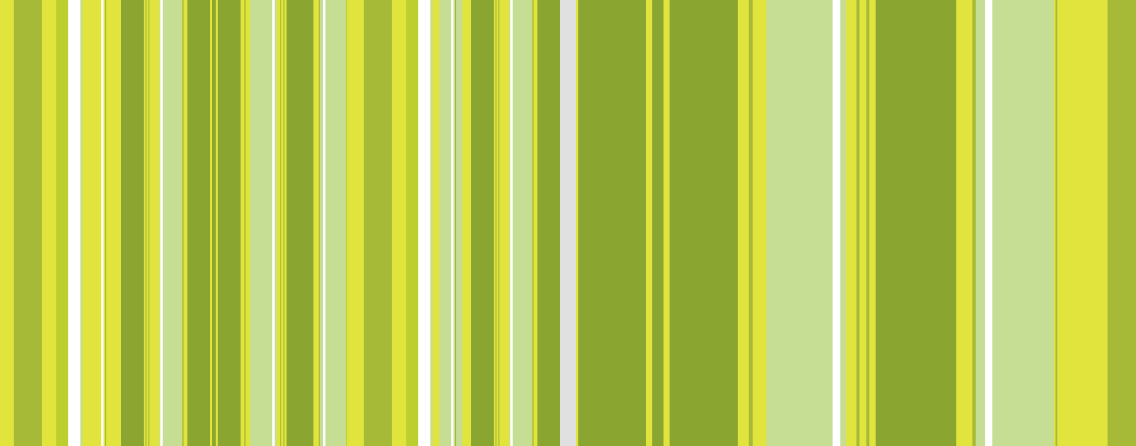
Left: the whole. Right: its middle third, enlarged.
Give the GLSL for this pattern, as a WebGL 1 fragment shader.

```glsl
precision highp float;

uniform vec2 u_resolution;

const float CANVAS_THREADS = 768.0;
const float REPEAT_THREADS = 480.0;

const vec3 YELLOW = vec3(0.88, 0.895, 0.24);
const vec3 LIME = vec3(0.74, 0.81, 0.18);
const vec3 OLIVE = vec3(0.65, 0.73, 0.22);
const vec3 LEAF = vec3(0.54, 0.65, 0.19);
const vec3 PALE = vec3(0.775, 0.87, 0.575);
const vec3 WHITE = vec3(1.0);

// Share of a pixel of width px covered by the span from left to right
float coverage(float x, float left, float right, float px) {
    float overlap = min(x + 0.5 * px, right) - max(x - 0.5 * px, left);
    return clamp(overlap / px, 0.0, 1.0);
}

vec3 stripe(vec3 base, vec3 color, float x, float left, float right, float px) {
    return mix(base, color, coverage(x, left, right, px));
}

// Two fine threads of equal width, set apart by a pitch
vec3 threadPair(vec3 base, vec3 color, float x, float left, float pitch, float width, float px) {
    for (int i = 0; i < 2; i++) {
        float start = left + pitch * float(i);
        base = stripe(base, color, x, start, start + width, px);
    }
    return base;
}

// Wide olive, lime and white bands
vec3 broadBands(vec3 c, float x, float px) {
    c = stripe(c, OLIVE, x, 19.0, 57.5, px);
    c = stripe(c, LIME, x, 77.0, 93.5, px);
    c = stripe(c, WHITE, x, 93.5, 110.5, px);
    return stripe(c, PALE, x, 110.5, 113.5, px);
}

// Light section whose pale filling appears on alternate repeats
vec3 lightSection(vec3 c, float x, float filled, float px) {
    vec3 filling = mix(YELLOW, PALE, filled);
    c = stripe(c, filling, x, 122.5, 154.0, px);
    c = stripe(c, WHITE, x, 138.7, 142.0, px);
    return stripe(c, OLIVE, x, 144.0, 145.5, px);
}

// Leaf green bands with fine threads between them
vec3 leafBands(vec3 c, float x, float px) {
    c = stripe(c, LEAF, x, 166.0, 197.3, px);
    c = threadPair(c, OLIVE, x, 199.5, 4.0, 1.4, px);
    c = stripe(c, LEAF, x, 257.0, 330.0, px);
    c = threadPair(c, YELLOW, x, 288.0, 8.0, 2.8, px);
    c = stripe(c, OLIVE, x, 335.0, 336.8, px);
    c = threadPair(c, OLIVE, x, 384.2, 4.5, 1.4, px);
    return stripe(c, LEAF, x, 393.0, 429.8, px);
}

// Pale bands edged by white pinstripes
vec3 paleBands(vec3 c, float x, float px) {
    c = stripe(c, PALE, x, 218.5, 250.0, px);
    c = stripe(c, WHITE, x, 219.8, 223.2, px);
    c = stripe(c, OLIVE, x, 250.0, 251.8, px);
    c = stripe(c, PALE, x, 343.0, 379.5, px);
    c = stripe(c, WHITE, x, 373.3, 376.8, px);
    c = stripe(c, OLIVE, x, 437.2, 438.8, px);
    c = stripe(c, PALE, x, 438.8, 474.5, px);
    c = stripe(c, WHITE, x, 443.0, 446.3, px);
    return stripe(c, OLIVE, x, 475.2, 476.0, px);
}

void main() {
    float px = CANVAS_THREADS / u_resolution.x;
    float thread = gl_FragCoord.x * px;
    float x = mod(thread, REPEAT_THREADS);
    float alternate = mod(floor(thread / REPEAT_THREADS), 2.0);

    vec3 color = broadBands(YELLOW, x, px);
    color = lightSection(color, x, alternate, px);
    color = leafBands(color, x, px);
    color = paleBands(color, x, px);

    gl_FragColor = vec4(color, 1.0);
}
```
